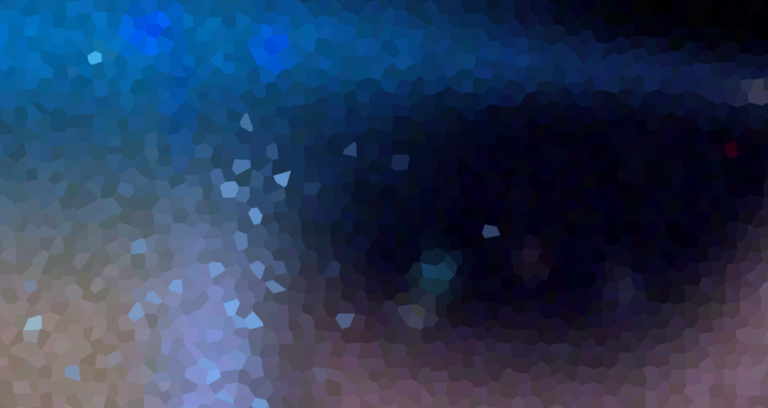
This background is drawn by a WebGL 2 fragment shader. Its source:

```glsl
#version 300 es
precision highp float;
// Crystallised night haze: a blue beam, a pale glittering column and mauve mist, cut into small facets.

uniform vec2 u_resolution;
out vec4 outColor;

// All lengths are in canvas heights, origin at the lower left.
const float ROWS = 31.0;          // facets per canvas height
const float SITE_JITTER = 0.85;   // irregularity of the facets
const float TONE_JITTER = 0.16;   // brightness change between facets
const float SPARKLE_RATE = 0.24;  // share of lit facets in the column
const vec3 NIGHT = vec3(0.012, 0.008, 0.085);
const vec3 TEAL_HAZE = vec3(0.07, 0.29, 0.45);
const vec3 NAVY_HAZE = vec3(0.05, 0.15, 0.29);
const vec3 BEAM_NEAR = vec3(0.0, 0.43, 0.73);
const vec3 BEAM_FAR = vec3(0.06, 0.11, 0.27);
const vec3 MAUVE = vec3(0.43, 0.34, 0.40);
const vec3 WARM_GREY = vec3(0.53, 0.48, 0.46);
const vec3 PERIWINKLE = vec3(0.50, 0.56, 0.83);
const vec3 SPARKLE = vec3(0.46, 0.70, 0.96);

vec3 hash3(vec2 p) {
  vec3 q = fract(p.xyx * vec3(0.1031, 0.1030, 0.0973));
  q += dot(q, q.yxz + 33.33);
  return fract((q.xxy + q.yzz) * q.zyx);
}

float bell(float x) {
  return exp(-x * x);
}

// Falling edge: 1 below lo, 0 above hi.
float fall(float lo, float hi, float x) {
  return 1.0 - smoothstep(lo, hi, x);
}

// Blends a soft elliptical light into a colour.
vec3 glow(vec3 base, vec2 p, vec2 center, vec2 radius, vec3 tint, float strength) {
  return mix(base, tint, strength * bell(length((p - center) / radius)));
}

// Smooth colour field beneath the facets.
vec3 haze(vec2 p) {
  // Blue air on the left, with a slanted border against the night
  float border = 0.95 + 0.75 * (p.y - 0.56);
  vec3 air = mix(TEAL_HAZE, NAVY_HAZE, smoothstep(0.3, 0.95, p.x));
  vec3 c = mix(NIGHT, air, fall(border - 0.4, border + 0.3, p.x));

  // Beam that bends down and dims to the right
  float beamY = 0.91 - 0.035 * p.x * p.x;
  float beamWidth = mix(0.15, 0.08, smoothstep(0.2, 1.7, p.x));
  vec3 beam = mix(BEAM_NEAR, BEAM_FAR, smoothstep(0.3, 1.75, p.x));
  c = mix(c, beam, 0.95 * bell((p.y - beamY) / beamWidth));
  c *= 1.0 - 0.8 * smoothstep(1.2, 1.8, p.x) * smoothstep(0.02, 0.14, p.y - beamY);

  // Mauve floor that rises at both sides
  float toLeft = max(1.4 - p.x, 0.0);
  float toRight = max(p.x - 1.4, 0.0);
  float floorY = 0.06 + 0.4 * toLeft * toLeft + 1.3 * toRight * toRight;
  float floorFade = fall(0.5, 0.9, toLeft);
  c = mix(c, MAUVE, floorFade * fall(floorY - 0.2, floorY + 0.26, p.y));

  // Warm mist in the lower left and the pale column
  c = mix(c, WARM_GREY, fall(0.15, 0.82, p.y) * fall(0.25, 0.95, p.x));
  float column = bell((p.x - 0.51) / 0.14) * fall(0.1, 0.66, p.y);
  c = mix(c, PERIWINKLE, 0.85 * column);

  // Blue lamps, their streak, and faint lights in the dark
  c = glow(c, p, vec2(0.365, 0.93), vec2(0.055), vec3(0.0, 0.31, 0.98), 0.9);
  c = glow(c, p, vec2(0.667, 0.88), vec2(0.035, 0.055), vec3(0.0, 0.32, 0.95), 0.9);
  c = glow(c, p, vec2(0.436, 0.78), vec2(0.035, 0.14), vec3(0.0, 0.28, 0.66), 0.6);
  c = glow(c, p, vec2(1.07, 0.33), vec2(0.05), vec3(0.12, 0.33, 0.45), 0.85);
  c = glow(c, p, vec2(1.017, 0.23), vec2(0.045), vec3(0.30, 0.33, 0.38), 0.7);
  c = glow(c, p, vec2(1.525, 0.29), vec2(0.045, 0.06), vec3(0.15, 0.15, 0.28), 0.8);
  c = glow(c, p, vec2(1.30, 0.36), vec2(0.04), vec3(0.20, 0.12, 0.20), 0.7);
  c = glow(c, p, vec2(1.87, 0.775), vec2(0.06, 0.025), vec3(0.30, 0.29, 0.36), 0.8);
  c = glow(c, p, vec2(1.784, 0.637), vec2(0.018), vec3(0.30, 0.0, 0.02), 0.9);
  c = glow(c, p, vec2(0.243, 0.86), vec2(0.018), vec3(0.40, 0.80, 0.95), 0.9);
  return glow(c, p, vec2(0.083, 0.196), vec2(0.02), vec3(0.55, 0.78, 0.88), 0.9);
}

// Flat colour of one facet, with its own tone and a chance to sparkle.
vec3 facetColor(vec2 site, vec2 cell) {
  vec3 r = hash3(cell + 71.7);
  vec2 p = site / ROWS;
  vec3 c = haze(p) * (1.0 + TONE_JITTER * (r.x - 0.5));
  c += (r.yzx - 0.5) * vec3(0.025, 0.03, 0.05);
  float density = bell((p.x - 0.53) / 0.21) * fall(0.4, 0.82, p.y);
  float lit = step(r.z, SPARKLE_RATE * density);
  return mix(c, SPARKLE, lit * mix(0.12, 0.8, r.y * r.y));
}

void main() {
  vec2 p = gl_FragCoord.xy / u_resolution.y * ROWS;
  vec2 home = floor(p);
  vec2 site1 = p, site2 = p, cell1 = home, cell2 = home;
  float near1 = 1e3, near2 = 1e3;

  // Two nearest facet centres
  for (int j = -2; j <= 2; j++) {
    for (int i = -2; i <= 2; i++) {
      vec2 cell = home + vec2(i, j);
      vec2 site = cell + 0.5 + SITE_JITTER * (hash3(cell + 19.0).xy - 0.5);
      float d = dot(site - p, site - p);
      if (d < near1) {
        near2 = near1; site2 = site1; cell2 = cell1;
        near1 = d; site1 = site; cell1 = cell;
      } else if (d < near2) {
        near2 = d; site2 = site; cell2 = cell;
      }
    }
  }

  // Smooth the border between them over about one pixel
  float edge = (near2 - near1) / (2.0 * max(distance(site1, site2), 0.001));
  float pixel = ROWS / u_resolution.y;
  float own = smoothstep(-pixel, pixel, edge);
  vec3 color = mix(facetColor(site2, cell2), facetColor(site1, cell1), own);
  outColor = vec4(clamp(color, 0.0, 1.0), 1.0);
}
```
